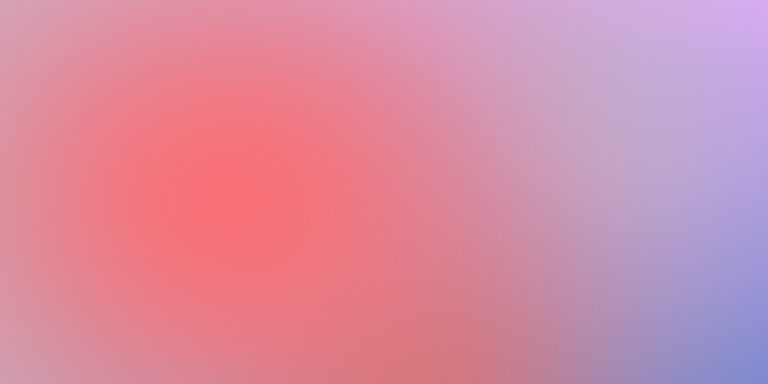
Give the GLSL for this background, as a Shadertoy shader.

```glsl
// Soft mesh gradient: a coral glow on a lilac to periwinkle backdrop.

// Gaussian falloff: 1 at the centre, fading over the given radii.
float glow(vec2 p, vec2 centre, vec2 radii) {
    vec2 d = (p - centre) / radii;
    return exp(-dot(d, d));
}

void mainImage(out vec4 fragColor, in vec2 fragCoord) {
    vec2 uv = fragCoord / iResolution.xy;
    vec2 p = vec2(uv.x * 2.0, uv.y);

    // Backdrop: dusty mauve on the left, blue rising to lilac on the right
    vec3 mauve = mix(vec3(0.75, 0.69, 0.77), vec3(0.78, 0.70, 0.79), uv.y);
    vec3 blueToLilac = mix(vec3(0.48, 0.54, 0.82), vec3(0.85, 0.67, 0.96), uv.y);
    vec3 color = mix(mauve, blueToLilac, uv.x);

    // Pale haze at the upper right
    vec3 haze = vec3(0.74, 0.73, 0.82);
    color = mix(color, haze, 0.6 * glow(p, vec2(1.54, 0.66), vec2(0.42)));

    // Warm, darker red along the bottom
    vec3 brick = vec3(0.83, 0.44, 0.41);
    color = mix(color, brick, 0.75 * glow(p, vec2(1.10, -0.05), vec2(0.47)));

    // Main coral glow
    vec3 coral = vec3(0.97, 0.44, 0.46);
    color = mix(color, coral, glow(p, vec2(0.60, 0.48), vec2(0.72, 0.62)));

    fragColor = vec4(color, 1.0);
}
```
